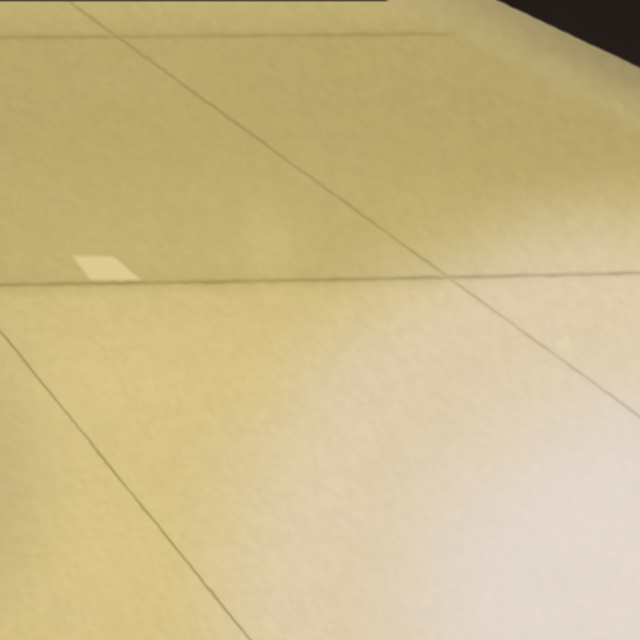
Write a Shadertoy shader that draws this texture.

```glsl
// Polished ochre floor slabs seen in perspective, with thin joints, a kerb and a dark recess.
// Joints come from a projected grid: columns fan out from a vanishing point, rows follow
// inverse depth. Layered noise mottles the stone; soft glare and glints light it.

float hash(vec2 p) {
    return fract(sin(dot(p, vec2(127.1, 311.7))) * 43758.5453);
}

float noise(vec2 p) {
    vec2 i = floor(p), f = fract(p);
    f = f * f * (3.0 - 2.0 * f);
    return mix(mix(hash(i), hash(i + vec2(1, 0)), f.x),
               mix(hash(i + vec2(0, 1)), hash(i + vec2(1, 1)), f.x), f.y);
}

float fbm(vec2 p) {
    float sum = 0.0, amplitude = 0.5;
    for (int i = 0; i < 4; i++) {
        sum += amplitude * noise(p);
        p = mat2(1.6, 1.2, -1.2, 1.6) * p + 7.3;
        amplitude *= 0.5;
    }
    return sum;
}

// Soft groove profile
float joint(float dist, float width) {
    return exp(-dist * dist / (width * width));
}

void mainImage(out vec4 fragColor, in vec2 fragCoord) {
    vec2 uv = fragCoord / iResolution.xy;
    vec2 p = vec2(uv.x, 1.0 - uv.y);              // y grows towards the viewer
    float pixel = 1.0 / iResolution.y;

    // Perspective grid in slab units, with barely uneven edges
    vec2 q = p + 0.0016 * (vec2(noise(p * 90.0), noise(p * 90.0 + 31.0)) - 0.5);
    float reach = q.y + 0.921;
    float slope = (q.x + 1.163) / reach;
    float column = (slope - 0.809) / 0.567;
    float level = q.y + (0.4 + 1.37 * q.y) * q.x * (0.012 + 0.007 * q.x);
    float depth = 1.0 / (level + 0.921);
    float row = (depth - 0.732) / 0.289;

    // Distances to the nearest joints in canvas units
    float columnDist = abs(column - round(column)) * 0.567 * reach / sqrt(1.0 + slope * slope);
    float rowDist = abs(row - round(row)) * 0.289 / (depth * depth);
    float kerb = smoothstep(-0.03, 0.03, slope - 1.92);

    // Stone: duller far slabs, warmer near slabs
    vec3 farStone = mix(vec3(0.725, 0.655, 0.420), vec3(0.765, 0.695, 0.455),
                        smoothstep(0.15, 0.44, p.y));
    farStone = mix(farStone, vec3(0.755, 0.685, 0.455), smoothstep(0.09, 0.0, p.y));
    vec3 nearStone = mix(vec3(0.820, 0.740, 0.500), vec3(0.847, 0.767, 0.530),
                         smoothstep(0.44, 0.62, p.y));
    vec3 color = mix(farStone, nearStone, smoothstep(-0.012, 0.028, level - 0.445));
    color *= 1.0 - 0.025 * smoothstep(0.3, 1.0, p.x) * smoothstep(0.42, 0.2, p.y);

    // Shade at the left edge and a pale reflected streak
    vec2 shade = (p - vec2(-0.02, 0.74)) * vec2(11.0, 5.0);
    color *= 1.0 - 0.09 * exp(-dot(shade, shade));
    vec2 streak = (p - vec2(0.42, 0.385)) * vec2(22.0, 14.0);
    color += vec3(0.03, 0.027, 0.018) * exp(-dot(streak, streak));

    // Window glare in the near right corner
    float blotch = fbm(p * vec2(6.0, 7.0));
    float glareDist = length((p - vec2(1.03, 0.95)) * vec2(1.0, 1.1)) + 0.07 * (blotch - 0.47);
    color = mix(color, vec3(0.872, 0.805, 0.675), smoothstep(0.80, 0.54, glareDist));
    color = mix(color, vec3(0.893, 0.846, 0.805), smoothstep(0.50, 0.22, glareDist));

    // Kerb, greyer towards the recess and the right edge
    vec3 kerbStone = mix(vec3(0.720, 0.655, 0.445), vec3(0.610, 0.550, 0.405),
                         smoothstep(1.94, 2.10, slope) * (0.45 + 0.55 * smoothstep(0.65, 0.95, p.x)));
    color = mix(color, kerbStone, kerb * 0.85);

    // Mottling and fine oblique grain, calmer under the glare
    float calm = mix(1.0, 0.5, smoothstep(0.7, 0.2, glareDist));
    vec2 along = vec2(0.8 * p.x + 0.6 * p.y, 0.8 * p.y - 0.6 * p.x);
    float grain = fbm(along * vec2(75.0, 110.0) + 3.0 * blotch) - 0.47;
    color *= 1.0 + calm * (0.03 * (blotch - 0.47) + 0.058 * grain);
    color.b += 0.02 * calm * (fbm(p * 16.0 + 19.0) - 0.47);

    // Joints: the far row is fainter, the near left column is crispest
    float uneven = 0.75 + 0.5 * noise(p * 30.0);
    float near = step(column, 0.5);
    float rowStrength = mix(0.125, 0.07, step(0.5, row)) * (1.0 - kerb);
    float columnStrength = mix(0.095, 0.175, near) * step(column, 1.5);
    float joints = uneven * max(rowStrength * joint(rowDist, 0.0038),
                                columnStrength * joint(columnDist, mix(0.0030, 0.0025, near)));
    joints += 0.02 * exp(-rowDist * 90.0) * (1.0 - kerb);
    color *= 1.0 - joints * vec3(0.95, 1.0, 1.25);

    // Slanted glint, wider at its near side, and a smaller broken one
    float fall = q.y - 0.419;
    float slant = abs(q.x - 0.163 - 0.95 * fall) - 0.035 - 0.2 * fall;
    float glint = smoothstep(0.006, -0.005, slant) * smoothstep(0.023, 0.014, abs(fall));
    color = mix(color, vec3(0.885, 0.815, 0.590), 0.85 * glint);
    vec2 chip = q - vec2(0.878, 0.534);
    chip.x -= 0.6 * chip.y;
    float smallGlint = smoothstep(0.020, 0.009, length(chip)) * smoothstep(0.25, 0.6, noise(p * 80.0));
    color = mix(color, vec3(0.90, 0.84, 0.70), 0.7 * smallGlint);

    // Dark recess beyond the kerb and the thin shadow at the far edge
    float recess = smoothstep(-0.006 - pixel, 0.006 + pixel, slope - 2.107);
    float farEdge = smoothstep(0.0025 + pixel, 0.0005, p.y) * smoothstep(0.61, 0.60, p.x);
    vec3 recessColor = vec3(0.14, 0.115, 0.10) * (0.85 + 0.3 * blotch);
    color = mix(color, recessColor, max(recess, 0.7 * farEdge));

    fragColor = vec4(clamp(color, 0.0, 1.0), 1.0);
}
```
